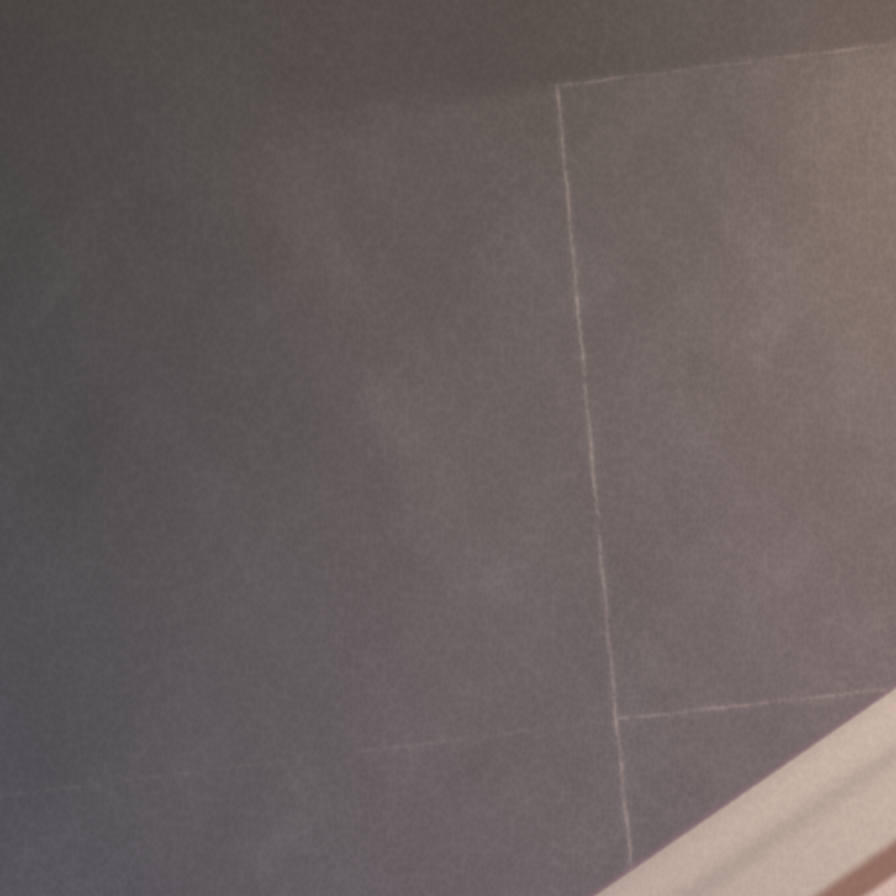
Write a Shadertoy shader that draws this texture.

```glsl
// Dim stone floor tiles with thin pale joints and a light moulded trim in the lower right corner.
// A four-corner gradient lights the stone, warped sines cloud it and cellular noise grains it;
// joints are distances to segments, and the trim is a profile across its slanted edge.

vec2 hash2(vec2 cell) {
    vec2 q = vec2(dot(cell, vec2(127.1, 311.7)), dot(cell, vec2(269.5, 183.3)));
    return fract(sin(q) * 43758.5);
}

// Distance to the nearest scattered point, about 0 to 1
float cellular(vec2 p) {
    vec2 cell = floor(p), local = fract(p);
    float nearest = 2.0;
    for (int y = -1; y <= 1; y++)
        for (int x = -1; x <= 1; x++) {
            vec2 o = vec2(x, y);
            nearest = min(nearest, length(o + hash2(cell + o) - local));
        }
    return nearest;
}

// Warped, rotated sine layers, about -1 to 1
float clouds(vec2 p, int layers) {
    float sum = 0.0, weight = 0.5;
    for (int i = 0; i < layers; i++) {
        p += 0.6 * sin(p.yx * 1.3 + float(i) * 1.7);
        sum += weight * sin(p.x) * sin(p.y + 0.8);
        p = mat2(0.8, 0.6, -0.6, 0.8) * p * 1.9;
        weight *= 0.62;
    }
    return sum;
}

float segmentDistance(vec2 p, vec2 a, vec2 b) {
    vec2 ab = b - a;
    return length(p - a - ab * clamp(dot(p - a, ab) / dot(ab, ab), 0.0, 1.0));
}

// Soft thin line
float joint(vec2 p, vec2 a, vec2 b, float width) {
    float d = segmentDistance(p, a, b) / width;
    return 0.8 * exp(-d * d) + 0.2 * exp(-d * d * 0.15);
}

float spot(vec2 p, vec2 center, vec2 radius) {
    vec2 q = (p - center) / radius;
    return exp(-dot(q, q));
}

vec3 stone(vec2 p, float grain) {
    // Broad light: dark upper left, warm right, cool lower left
    vec3 low = mix(vec3(0.345, 0.338, 0.362), vec3(0.490, 0.432, 0.435), p.x);
    vec3 high = mix(vec3(0.302, 0.288, 0.280), vec3(0.465, 0.412, 0.388), p.x);
    vec3 color = mix(low, high, p.y);
    color += vec3(0.058, 0.045, 0.028) * spot(p, vec2(1.02, 0.78), vec2(0.19, 0.27));
    color += vec3(0.018, 0.014, 0.014) * spot(p, vec2(0.56, 0.48), vec2(0.24, 0.38));
    color += vec3(0.018, 0.015, 0.015) * spot(p, vec2(0.9, 0.45), vec2(0.2, 0.3));
    color -= 0.012 * spot(p, vec2(0.0, 0.55), vec2(0.2, 0.3));

    // Darker row beyond the upper joint, blurring out to the left
    float blur = mix(0.09, 0.012, smoothstep(0.0, 0.65, p.x));
    float upperRow = smoothstep(-blur, blur, p.y - mix(0.828, 0.951, p.x));
    color *= 1.0 - mix(0.02, 0.09, smoothstep(0.0, 0.6, p.x)) * upperRow;

    // Cloudy mottling, pale diagonal veins and small scuffs
    float mottle = clouds(p * 9.0 + 2.0, 5);
    float vein = segmentDistance(p + 0.03 * mottle, vec2(0.33, 0.82), vec2(0.57, 0.24));
    float veinGlow = exp(-vein * vein * 300.0);
    float wisps = pow(0.5 + 0.5 * clouds(p * vec2(24.0, 19.0), 4), 3.0);
    float scuffs = clouds(p * vec2(52.0, 40.0) + 5.0, 4);
    color += 0.012 * mottle;
    color += vec3(0.010, 0.008, 0.007) * veinGlow;
    color += 0.035 * (wisps - 0.1) * (0.3 + 0.7 * p.x + 0.4 * veinGlow) * (1.0 - upperRow);
    color += 0.010 * scuffs * (0.5 + 0.5 * p.x) * (1.0 - 0.5 * upperRow);
    return color * (0.99 + 0.12 * grain);
}

vec3 trim(float across, float along, float grain, float px) {
    vec3 cream = mix(vec3(0.74, 0.66, 0.62), vec3(0.80, 0.715, 0.665), along);
    vec3 color = cream * (0.95 + 0.05 * smoothstep(0.0, 0.025, across));
    // Shaded groove between two flat faces
    float groove = (across - 0.061) / 0.013;
    color *= 1.0 - 0.08 * exp(-groove * groove);
    color *= 1.0 - 0.02 * smoothstep(0.055, 0.075, across);
    // Brown recess, then a pale pink lip
    color = mix(color, vec3(0.58, 0.44, 0.39), smoothstep(0.134, 0.149, across));
    color = mix(color, vec3(0.82, 0.70, 0.66), smoothstep(0.167, 0.177 + px, across));
    return color * (1.0 + 0.07 * grain);
}

void mainImage(out vec4 fragColor, in vec2 fragCoord) {
    vec2 p = fragCoord / iResolution.xy;
    float px = 1.0 / iResolution.y;
    float grain = 0.6 * (cellular(p * vec2(170.0, 140.0)) - 0.5)
                + 0.4 * (cellular(p * 75.0 + 9.0) - 0.5);
    vec3 color = stone(p, grain);

    // Joints, wavering slightly, fading away from the light and broken up by wear
    float wear = clamp(0.75 + 0.6 * clouds(p * 45.0, 4) + 0.5 * grain, 0.15, 1.2);
    float patches = smoothstep(-0.25, 0.35, clouds(p * 22.0 + 3.0, 3));
    vec2 q = p + 0.0006 * sin(p.yx * 70.0);
    vec2 topCorner = vec2(0.622, 0.904), crossing = vec2(0.688, 0.197);
    float upright = joint(q, topCorner, crossing, 0.0025);
    upright = max(upright, joint(q, crossing, vec2(0.706, 0.02), 0.0028));
    float upper = joint(q, topCorner, vec2(1.02, 0.954), 0.0022) * mix(0.3, 0.65, patches);
    upper = max(upper, 0.12 * patches * joint(q, vec2(0.34, 0.869), topCorner, 0.0025));
    float lower = joint(q, vec2(-0.02, 0.109), crossing, 0.0026)
                * mix(0.22, 0.45, p.x) * mix(0.25, 1.0, patches);
    lower = max(lower, 0.75 * joint(q, crossing, vec2(1.02, 0.234), 0.0026));
    color += vec3(0.120, 0.104, 0.090) * wear * max(upright, max(upper, lower));

    // Trim with a thin plum fringe on its edge
    vec2 edgeStart = vec2(0.661, 0.0), edgeNormal = vec2(0.568, -0.823);
    float across = dot(p - edgeStart, edgeNormal);
    float along = dot(p - edgeStart, vec2(0.823, 0.568)) / 0.41;
    float fringe = exp(-pow((across + 0.001) / 0.003, 2.0));
    color = mix(color, trim(across, along, grain, px), smoothstep(-px - 0.001, px + 0.003, across));
    color = mix(color, vec3(0.56, 0.42, 0.46), 0.45 * fringe);

    fragColor = vec4(color, 1.0);
}
```
